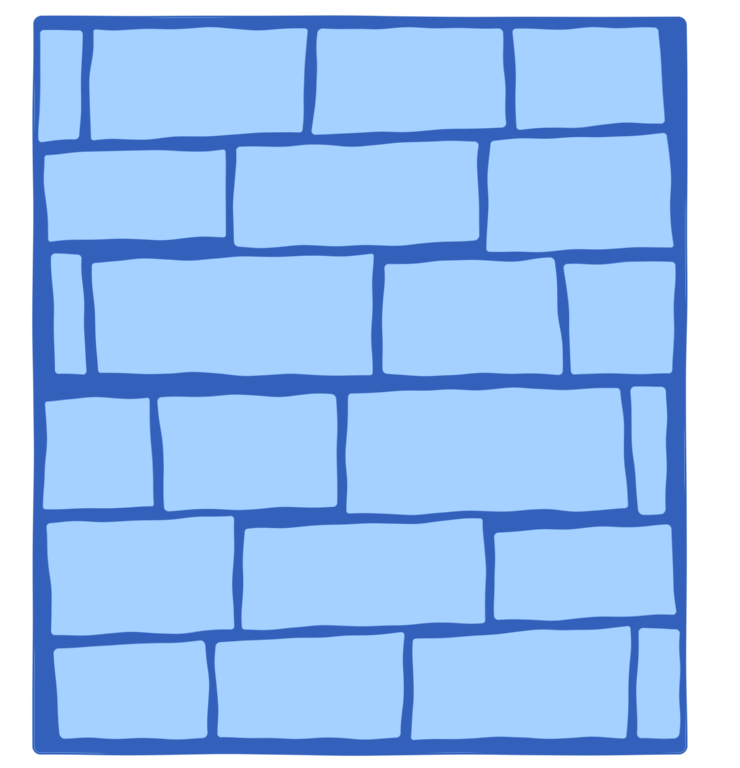
A Shadertoy shader for this pattern:

```glsl
// A hand-drawn wall panel: six courses of pale blue blocks in dark blue mortar on white.
// Each block is a rounded box between leaning joints and tilted beds, its edges
// wobbled by gradient noise. Lengths are in hundredths of the canvas height.

const vec3 PAPER  = vec3(1.0);
const vec3 MORTAR = vec3(0.195, 0.375, 0.73);
const vec3 BLOCK  = vec3(0.645, 0.82, 1.0);

const vec2  PANEL_MIN = vec2(4.3, 1.7);
const vec2  PANEL_MAX = vec2(89.4, 97.9);
const float PANEL_RADIUS = 1.1;
const float PANEL_WOBBLE = 0.25;
const float BLOCK_RADIUS = 0.5;
const float BLOCK_WOBBLE = 0.55;
const float WOBBLE_SIZE  = 6.5;
const float HALF_JOINT   = 0.62;
const float SCUFF = 0.3;

const int ROWS = 6;
const int MAX_BLOCKS = 4;

// Bed heights per course: top left, top right, bottom left, bottom right.
const vec4 BED[ROWS] = vec4[](
    vec4(96.2, 96.3, 81.6, 83.9), vec4(79.7, 82.7, 69.2, 67.1),
    vec4(66.8, 65.6, 51.3, 51.3), vec4(47.8, 49.9, 33.9, 33.1),
    vec4(32.6, 30.9, 17.0, 20.0), vec4(15.8, 18.3, 3.9, 3.8));
// Slope of each block's own top and bottom edge.
const vec2 TILT[ROWS] = vec2[](
    vec2(0.0, 0.045), vec2(0.03, 0.03), vec2(0.025, 0.0),
    vec2(0.02, 0.02), vec2(0.04, 0.03), vec2(0.05, 0.0));
// Course ends: left top, left bottom, right top, right bottom.
const vec4 ENDS[ROWS] = vec4[](
    vec4(5.2, 5.1, 85.9, 86.5), vec4(5.6, 6.3, 86.9, 87.8),
    vec4(6.8, 7.0, 87.9, 87.6), vec4(6.1, 5.8, 86.8, 86.8),
    vec4(5.9, 6.9, 87.3, 88.0), vec4(7.1, 7.8, 88.6, 88.5));
// Upright joints (zero means none) and how far each leans to the right.
const vec3 JOINT[ROWS] = vec3[](
    vec3(11.2, 40.4, 66.3), vec3(30.0, 62.9, 0.0), vec3(11.7, 49.2, 73.4),
    vec3(20.4, 44.5, 81.9), vec3(31.0, 63.7, 0.0), vec3(27.6, 53.1, 82.4));
const vec3 LEAN[ROWS] = vec3[](
    vec3(0.3, 0.9, -0.5), vec3(-0.1, 0.2, 0.0), vec3(-0.9, 0.1, -0.8),
    vec3(-0.8, 0.0, -1.0), vec3(0.1, -0.1, 0.0), vec3(-0.1, 0.5, 0.4));

vec2 hashGradient(vec2 cell) {
    vec3 h = fract(cell.xyx * vec3(0.1031, 0.1030, 0.0973));
    h += dot(h, h.yzx + 33.33);
    float angle = 6.2832 * fract((h.x + h.y) * h.z);
    return vec2(cos(angle), sin(angle));
}

float gradientNoise(vec2 p) {
    vec2 i = floor(p), f = p - i;
    vec2 u = f * f * f * (f * (f * 6.0 - 15.0) + 10.0);
    vec2 e = vec2(0.0, 1.0);
    return mix(
        mix(dot(hashGradient(i), f), dot(hashGradient(i + e.yx), f - e.yx), u.x),
        mix(dot(hashGradient(i + e), f - e), dot(hashGradient(i + 1.0), f - 1.0), u.x), u.y);
}

vec2 wobble(vec2 p, float seed) {
    vec2 q = p / WOBBLE_SIZE + seed * vec2(17.3, 9.7);
    return vec2(gradientNoise(q), gradientNoise(q + 51.7));
}

// Signed distance to a rounded box whose sides may depend on the point.
float roundedBox(vec2 p, vec2 lo, vec2 hi, float radius) {
    vec2 q = max(lo - p, p - hi) + radius;
    return length(max(q, 0.0)) + min(max(q.x, q.y), 0.0) - radius;
}

// Horizontal position of upright number i at height t (0 bottom, 1 top) in a course.
float upright(int row, int i, int count, float t) {
    if (i == 0) return mix(ENDS[row].y, ENDS[row].x, t);
    if (i == count) return mix(ENDS[row].w, ENDS[row].z, t);
    return JOINT[row][i - 1] + LEAN[row][i - 1] * (t - 0.5);
}

float blockDistance(vec2 p, int row, int i, int count) {
    float seed = float(row * MAX_BLOCKS + i + 1);
    p += BLOCK_WOBBLE * wobble(p, seed);

    // Beds follow the course at the block's centre, then its own tilt.
    float centre = 0.5 * (upright(row, i, count, 0.5) + upright(row, i + 1, count, 0.5));
    float across = (centre - PANEL_MIN.x) / (PANEL_MAX.x - PANEL_MIN.x);
    vec2 beds = mix(BED[row].xz, BED[row].yw, across) + TILT[row] * (p.x - centre);

    float t = clamp((p.y - beds.y) / (beds.x - beds.y), 0.0, 1.0);
    float left  = upright(row, i, count, t) + (i > 0 ? HALF_JOINT : 0.0);
    float right = upright(row, i + 1, count, t) - (i + 1 < count ? HALF_JOINT : 0.0);
    float radius = BLOCK_RADIUS * (0.6 + 0.8 * fract(seed * 0.618));
    return roundedBox(p, vec2(left, beds.y), vec2(right, beds.x), radius);
}

void mainImage(out vec4 fragColor, in vec2 fragCoord) {
    float pixel = 100.0 / iResolution.y;
    vec2 p = fragCoord * pixel;

    float panel = roundedBox(p + PANEL_WOBBLE * wobble(p * 0.4, 0.0), PANEL_MIN, PANEL_MAX, PANEL_RADIUS);
    float blocks = 1e3;
    for (int row = 0; row < ROWS; row++) {
        int count = JOINT[row].z > 0.0 ? 4 : 3;
        for (int i = 0; i < count; i++)
            blocks = min(blocks, blockDistance(p, row, i, count));
    }

    // Faint broken scuff just inside the rim.
    float scuff = SCUFF * smoothstep(0.15, 0.3, gradientNoise(p * 0.06 + 4.0))
                * smoothstep(pixel, 0.0, abs(panel + 0.25));

    vec3 color = mix(PAPER, mix(MORTAR, BLOCK, scuff), smoothstep(pixel, -pixel, panel));
    color = mix(color, BLOCK, smoothstep(pixel, -pixel, blocks));
    fragColor = vec4(color, 1.0);
}
```
